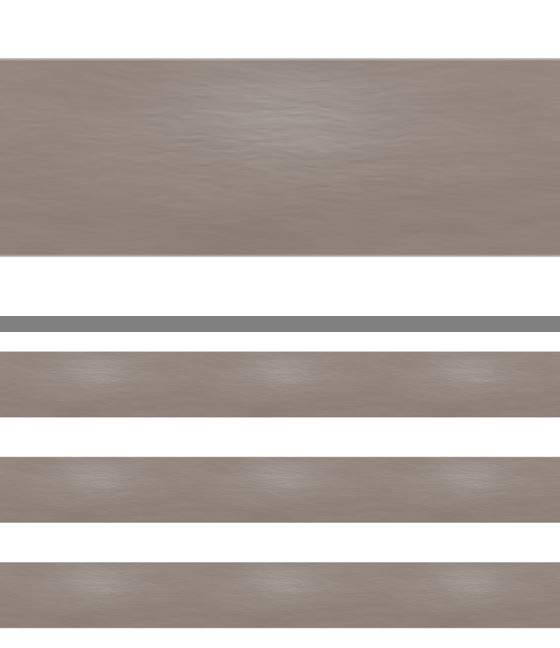
Top: one tile. Bottom: repeated 3 by 3.
This texture is drawn by a Shadertoy shader. Its source:

```glsl
#define PLANK_LOW 0.187
#define PLANK_HIGH 0.816
#define EDGE_SOFTNESS 0.003
#define RIM_WIDTH 0.011
#define GRAIN_CELLS vec2(36.0, 112.0)
#define GRAIN_CONTRAST 0.075
#define CLOUD_CONTRAST 0.034
#define GLOW_CENTER vec2(0.51, 0.62)
#define WOOD_COLOR vec3(0.555, 0.506, 0.475)
#define SHEEN_COLOR vec3(0.645, 0.606, 0.585)
#define RIM_COLOR vec3(0.75, 0.73, 0.71)

const float TAU = 6.2831853;

// Integer hash of a lattice cell, from 0 to 1
float hash(vec2 cell, uint seed) {
    uvec2 q = uvec2(cell);
    uint h = q.x * 1597334677u ^ q.y * 3812015801u ^ seed * 2798796415u;
    h = (h ^ (h >> 16)) * 2146121005u;
    h = (h ^ (h >> 15)) * 2221713035u;
    return float((h ^ (h >> 16)) >> 8) / 16777216.0;
}

// Value noise over the unit square, wrapping after a whole number of cells
float wrapNoise(vec2 uv, vec2 cells, uint seed) {
    vec2 p = uv * cells;
    vec2 base = floor(p);
    vec2 f = p - base;
    f = f * f * f * (f * (f * 6.0 - 15.0) + 10.0);
    vec2 a = mod(base, cells);
    vec2 b = mod(base + 1.0, cells);
    float low = mix(hash(a, seed), hash(vec2(b.x, a.y), seed), f.x);
    float high = mix(hash(vec2(a.x, b.y), seed), hash(b, seed), f.x);
    return mix(low, high, f.y);
}

// Height of the brushed fibres
float fibres(vec2 uv) {
    float coarse = wrapNoise(uv, GRAIN_CELLS * vec2(0.6, 0.55), 1u);
    float fine = wrapNoise(uv, GRAIN_CELLS, 2u);
    return 0.5 * coarse + 0.5 * fine;
}

// Bend the grain: slanted near the top, gently wavy elsewhere
vec2 bendGrain(vec2 uv) {
    float slant = 0.035 * smoothstep(0.5, 0.8, uv.y);
    float wave = wrapNoise(uv, vec2(9.0, 12.0), 3u) - 0.5;
    float ripple = wrapNoise(uv, vec2(30.0, 26.0), 4u) - 0.5;
    return uv + vec2(0.0, -slant * cos(TAU * uv.x) + 0.022 * wave + 0.007 * ripple);
}

vec3 plank(vec2 uv) {
    vec2 grainUv = bendGrain(uv);

    // Soft sheen that falls off around the centre
    float across = 1.0 - cos(TAU * (uv.x - GLOW_CENTER.x));
    float up = (uv.y - GLOW_CENTER.y) / 0.17;
    float sheen = exp(-1.15 * across - up * up);
    float daylight = smoothstep(0.2, 0.75, uv.y);

    // Embossed fibres, crisp in the middle and faint at the borders
    float focusY = (uv.y - 0.57) / 0.2;
    float focus = 0.22 + 0.78 * exp(-0.75 * across - focusY * focusY);
    float relief = fibres(grainUv) - fibres(grainUv + vec2(0.004, 0.006));

    // Broad tone changes along the board
    float clouds = 0.6 * wrapNoise(grainUv, vec2(5.0, 22.0), 5u)
                 + 0.4 * wrapNoise(grainUv, vec2(15.0, 46.0), 6u) - 0.5;

    vec3 color = mix(WOOD_COLOR, SHEEN_COLOR, 0.68 * sheen + 0.18 * daylight);
    return color + GRAIN_CONTRAST * focus * relief + CLOUD_CONTRAST * clouds;
}

void mainImage(out vec4 fragColor, in vec2 fragCoord) {
    vec2 uv = fragCoord / iResolution.xy;
    float inside = min(uv.y - PLANK_LOW, PLANK_HIGH - uv.y);

    // Pale bevel, then the board over a white ground
    float rim = 1.0 - smoothstep(0.0, RIM_WIDTH, inside);
    vec3 color = mix(plank(uv), RIM_COLOR, 0.85 * rim);
    float cover = smoothstep(-EDGE_SOFTNESS, EDGE_SOFTNESS, inside);
    fragColor = vec4(mix(vec3(1.0), color, cover), 1.0);
}
```
